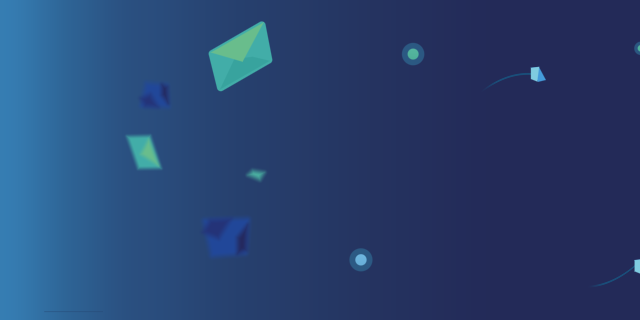
A WebGL 1 fragment shader for this background:

```glsl
precision highp float;
uniform vec2 u_resolution;

float segment(vec2 p, vec2 a, vec2 b) {
  vec2 e = b - a;
  return length(p - a - e * clamp(dot(p - a, e) / max(dot(e, e), 1e-6), 0.0, 1.0));
}

float side(vec2 p, vec2 a, vec2 b) {
  return (b.x - a.x) * (p.y - a.y) - (b.y - a.y) * (p.x - a.x);
}

// Signed distance to a convex quad with clockwise corners
float quad(vec2 p, vec2 a, vec2 b, vec2 c, vec2 d) {
  float dist = min(min(segment(p, a, b), segment(p, b, c)),
                   min(segment(p, c, d), segment(p, d, a)));
  float outside = max(max(side(p, a, b), side(p, b, c)),
                      max(side(p, c, d), side(p, d, a)));
  return outside > 0.0 ? dist : -dist;
}

vec3 paint(vec3 base, vec3 color, float dist, float blur) {
  return mix(base, color, 1.0 - smoothstep(-blur, blur, dist));
}

vec3 backdrop(float x) {
  vec3 c = mix(vec3(0.21, 0.49, 0.70), vec3(0.18, 0.395, 0.59), smoothstep(0.0, 0.24, x));
  c = mix(c, vec3(0.165, 0.31, 0.50), smoothstep(0.16, 0.44, x));
  c = mix(c, vec3(0.15, 0.25, 0.43), smoothstep(0.38, 0.80, x));
  c = mix(c, vec3(0.145, 0.205, 0.38), smoothstep(0.70, 1.20, x));
  return mix(c, vec3(0.137, 0.165, 0.345), smoothstep(1.05, 1.60, x));
}

// Defocused block with two shaded faces
vec3 block(vec3 base, vec2 p, vec2 center, vec2 size) {
  vec2 q = (p - center) / size;
  float blur = 0.014 / size.x;
  base = paint(base, vec3(0.13, 0.28, 0.60),
    quad(q, vec2(-0.8, 0.65), vec2(0.9, 0.7), vec2(0.8, -0.6), vec2(-0.5, -0.7)) - 0.08, blur);
  base = paint(base, vec3(0.14, 0.20, 0.47),
    quad(q, vec2(-0.9, 0.2), vec2(-0.6, 0.7), vec2(0.25, 0.75), vec2(-0.25, -0.05)), blur);
  return paint(base, vec3(0.14, 0.16, 0.37),
    quad(q, vec2(0.5, 0.0), vec2(0.9, 0.5), vec2(0.85, -0.5), vec2(0.5, -0.65)), blur);
}

vec3 orb(vec3 base, vec2 p, vec2 center, float radius, vec3 color, float aa) {
  float d = length(p - center);
  base = mix(base, vec3(0.18, 0.40, 0.56), 0.75 * (1.0 - smoothstep(-aa, aa, d - radius)));
  return paint(base, color + 0.8 * (p.y - center.y), d - radius * 0.49, aa);
}

// Faceted gem with a curved, fading tail
vec3 comet(vec3 base, vec2 p, vec2 tail, vec2 head, float bend, float aa) {
  float t = (p.x - tail.x) / (head.x - tail.x);
  float curve = mix(tail.y, head.y, t) + 4.0 * bend * t * (1.0 - t);
  float line = 1.0 - smoothstep(0.001, 0.001 + 1.5 * aa, abs(p.y - curve));
  line *= step(0.0, t) * step(t, 1.0) * smoothstep(0.0, 0.4, t);
  base = mix(base, vec3(0.09, 0.34, 0.51), 0.8 * line);
  vec2 q = p - head;
  base = paint(base, vec3(0.27, 0.61, 0.86),
    quad(q, vec2(0.0, 0.019), vec2(0.025, 0.022), vec2(0.047, -0.019), vec2(0.022, -0.025)), aa);
  return paint(base, vec3(0.50, 0.80, 0.88),
    quad(q, vec2(0.0, 0.019), vec2(0.026, 0.022), vec2(0.020, -0.024), vec2(0.0, -0.016)), aa);
}

void main() {
  vec2 p = gl_FragCoord.xy / u_resolution.y;
  p.x *= 2.0 * u_resolution.y / u_resolution.x;
  float aa = 0.8 / u_resolution.y;
  vec3 teal = vec3(0.26, 0.68, 0.66);
  vec3 lime = vec3(0.41, 0.74, 0.55);
  vec3 color = backdrop(p.x);

  // Blurred blocks
  color = block(color, p, vec2(0.482, 0.703), vec2(0.048, -0.050));
  color = block(color, p, vec2(0.703, 0.258), vec2(0.078));

  // Blurred cards
  color = paint(color, teal, quad(p, vec2(0.397, 0.574), vec2(0.469, 0.576),
    vec2(0.503, 0.474), vec2(0.432, 0.473)), 0.010);
  color = paint(color, lime, quad(p, vec2(0.465, 0.565), vec2(0.495, 0.483),
    vec2(0.440, 0.518), vec2(0.440, 0.518)), 0.010);
  color = paint(color, vec3(0.29, 0.69, 0.63), quad(p, vec2(0.775, 0.453), vec2(0.790, 0.467),
    vec2(0.826, 0.461), vec2(0.812, 0.438)), 0.013);

  // Sharp envelope: body, lower fold, flap
  color = paint(color, teal, quad(p, vec2(0.664, 0.832), vec2(0.818, 0.921),
    vec2(0.839, 0.813), vec2(0.690, 0.727)) - 0.012, aa);
  color = paint(color, vec3(0.22, 0.64, 0.62), quad(p, vec2(0.687, 0.720), vec2(0.732, 0.815),
    vec2(0.789, 0.823), vec2(0.844, 0.810)), aa);
  color = paint(color, lime, quad(p, vec2(0.659, 0.836), vec2(0.824, 0.930),
    vec2(0.758, 0.807), vec2(0.758, 0.807)), aa);

  // Glowing orbs
  color = orb(color, p, vec2(1.291, 0.831), 0.035, vec3(0.32, 0.70, 0.61), aa);
  color = orb(color, p, vec2(1.128, 0.188), 0.036, vec3(0.42, 0.70, 0.86), aa);
  color = orb(color, p, vec2(2.003, 0.849), 0.021, vec3(0.32, 0.70, 0.61), aa);

  // Comets
  color = comet(color, p, vec2(1.497, 0.708), vec2(1.659, 0.769), 0.017, aa);
  color = comet(color, p, vec2(1.833, 0.104), vec2(1.983, 0.168), -0.015, aa);

  // Faint ground line
  float ground = segment(p, vec2(0.14, 0.026), vec2(0.32, 0.026)) - 0.001;
  color = mix(color, vec3(0.14, 0.27, 0.44), 0.6 * (1.0 - smoothstep(-aa, aa, ground)));
  gl_FragColor = vec4(color, 1.0);
}
```
